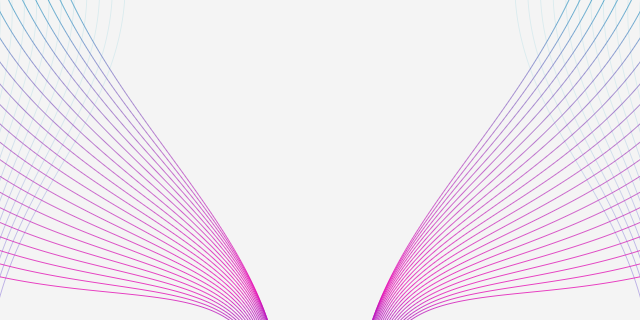
This background is drawn by a Shadertoy shader. Its source:

```glsl
// Mirrored fans of fine curved lines, blue to magenta, on a pale grey ground.

// Point on a cubic Bezier curve
vec2 bezier(vec2 a, vec2 b, vec2 c, vec2 d, float t) {
    float s = 1.0 - t;
    return s*s*s*a + 3.0*s*s*t*b + 3.0*s*t*t*c + t*t*t*d;
}

// Distance to a curve that always advances along the given axis
float curveDistance(vec2 p, vec2 a, vec2 b, vec2 c, vec2 d, vec2 axis) {
    float t = 0.5, stride = 0.25;
    for (int i = 0; i < 13; i++) {
        t += stride * sign(dot(p - bezier(a, b, c, d, t), axis));
        stride *= 0.5;
    }
    float s = 1.0 - t;
    vec2 tangent = normalize(s*s*(b - a) + 2.0*s*t*(c - b) + t*t*(d - c));
    vec2 offset = p - bezier(a, b, c, d, t);
    return abs(offset.x*tangent.y - offset.y*tangent.x);
}

// Smooth coverage of a thin stroke
float stroke(float dist, float halfWidth) {
    return clamp((halfWidth - dist) * iResolution.y + 0.5, 0.0, 1.0);
}

void mainImage(out vec4 fragColor, in vec2 fragCoord) {
    // Height units, mirrored about the vertical centre line
    vec2 p = fragCoord / iResolution.y;
    p.x = 1.0 - abs(p.x - 0.5 * iResolution.x / iResolution.y);
    vec3 color = vec3(0.957);

    // Faint fan near the side edges
    vec3 faintColor = mix(vec3(0.58, 0.50, 0.86), vec3(0.62, 0.84, 0.88), smoothstep(0.1, 0.75, p.y));
    float faintAlpha = mix(0.6, 0.3, smoothstep(0.1, 0.8, p.y));
    for (int i = 0; i < 12; i++) {
        float u = float(i) / 11.0;
        float dist = curveDistance(p,
            mix(vec2(0.391, 1.078), vec2(-0.052, 1.078), u),
            mix(vec2(0.404, 0.661), vec2(0.0, 0.844), u),
            mix(vec2(0.078, 0.427), vec2(-0.078, 0.609), u),
            mix(vec2(-0.013, 0.023), vec2(-0.156, 0.219), u), vec2(0.0, -1.0));
        color = mix(color, faintColor, faintAlpha * stroke(dist, 0.0014));
    }

    // Main fan, coloured by height and pinched near the bottom
    vec3 lineColor = mix(vec3(0.90, 0.05, 0.70), vec3(0.74, 0.28, 0.76), smoothstep(0.08, 0.45, p.y));
    lineColor = mix(lineColor, vec3(0.56, 0.46, 0.78), smoothstep(0.4, 0.75, p.y));
    lineColor = mix(lineColor, vec3(0.28, 0.62, 0.78), smoothstep(0.7, 1.0, p.y));
    lineColor = mix(vec3(0.72, 0.08, 0.74), lineColor, smoothstep(0.0, 0.1, p.y));
    for (int i = 0; i < 22; i++) {
        float u = float(i) / 21.0;
        vec2 bulge = vec2(0.26 * u * (1.0 - u), 0.0);
        float dist = curveDistance(p,
            mix(vec2(0.117, 1.286), vec2(-0.339, 0.245), u),
            mix(vec2(0.260, 0.727), vec2(0.117, 0.036), u),
            mix(vec2(0.690, 0.422), vec2(0.534, 0.128), u) + bulge,
            mix(vec2(0.836, 0.0), vec2(0.716, 0.0), u * u), vec2(1.0, 0.0));
        color = mix(color, lineColor, 0.8 * stroke(dist, 0.0015));
    }

    fragColor = vec4(color, 1.0);
}
```
